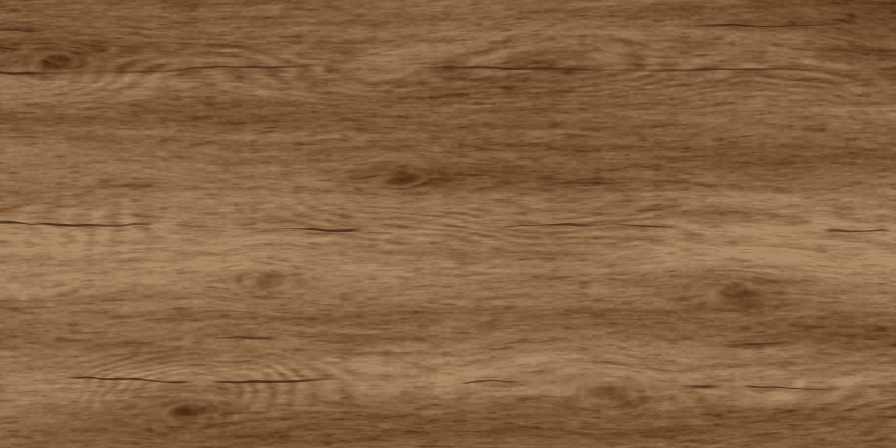
This texture is drawn by a Shadertoy shader. Its source:

```glsl
// Brown oak board with horizontal grain: stretched noise gives bands, fibres and pores,
// contour lines of a smooth field give the arched figure, and loops add
// knots that bend the grain and thin dark cracks that run along it.

float hash(vec2 p) {
    vec3 q = fract(vec3(p.xyx) * 0.1031);
    q += dot(q, q.yzx + 33.33);
    return fract((q.x + q.y) * q.z);
}

float noise(vec2 p) {
    vec2 cell = floor(p), f = fract(p);
    f = f * f * (3.0 - 2.0 * f);
    return mix(mix(hash(cell), hash(cell + vec2(1, 0)), f.x),
               mix(hash(cell + vec2(0, 1)), hash(cell + vec2(1, 1)), f.x), f.y);
}

// Noise centred on zero
float grain(float x, float y) {
    return noise(vec2(x, y) + 40.0) - 0.5;
}

float bump(float x, float width) {
    return exp(-x * x / (width * width));
}

void mainImage(out vec4 fragColor, in vec2 fragCoord) {
    vec2 p = fragCoord / iResolution.y;
    float pixel = 1.0 / iResolution.y;

    // Gentle waviness of the grain
    float across = p.y + 0.05 * grain(p.x * 1.3, p.y * 3.0)
                       + 0.016 * grain(p.x * 4.0, p.y * 10.0);

    // Knots push the fibres apart and darken the wood
    float knotShade = 0.0, knotFigure = 0.0, knotRings = 0.0;
    for (int i = 0; i < 6; i++) {
        float k = float(i);
        vec2 centre = vec2(2.0 * fract(0.21 + 0.618 * k), fract(0.08 + 0.26 * k));
        float size = mix(0.009, 0.03, hash(vec2(k, 7.0)));
        vec2 d = (p - centre) / size;
        d += 1.3 * vec2(grain(p.x * 16.0, p.y * 28.0), grain(p.x * 14.0 + 9.0, p.y * 40.0));
        float r = length(d * vec2(0.5, 1.0));
        float reach = bump(r, 2.6);
        across -= 0.55 * size * d.y * reach;
        knotShade += 0.5 * bump(r, 0.65) + 0.25 * bump(length(d * vec2(0.2, 0.8)), 1.3);
        knotRings += sin(r * 7.0) * reach;
        knotFigure += reach;
    }

    // Cracks, the first three long with arched figure around them
    float crack = 0.0, crackShade = 0.0, figureZone = 0.0;
    for (int i = 0; i < 9; i++) {
        float k = float(i);
        float row = fract(0.14 + 0.35 * k);
        float line = row + 0.035 * grain(p.x * 1.4, k * 5.3)
                         + 0.010 * grain(p.x * 8.0, k * 3.7)
                         + 0.004 * grain(p.x * 30.0, k * 2.9);
        float dist = abs(p.y - line);
        float limit = i < 3 ? 0.4 : 0.62;
        float present = smoothstep(limit, limit + 0.3, noise(vec2(p.x * 3.6 + k * 17.0, k * 2.3)));
        present *= smoothstep(0.15, 0.5, noise(vec2(p.x * 11.0 + k * 5.0, k)));
        float width = 0.0026 * noise(vec2(p.x * 14.0, k)) + 0.0004;
        crack += present * (1.0 - smoothstep(width - 0.5 * pixel, width + 0.8 * pixel, dist));
        crackShade += present * bump(dist, 0.013);
        if (i < 3) figureZone += bump(p.y - line, 0.06) * smoothstep(0.2, 0.55, noise(vec2(p.x * 2.2, k * 9.1)));
    }

    // Broad light and dark bands across the board
    float tone = 0.41 + 0.42 * bump(across - 0.45, 0.17) + 0.2 * bump(across - 0.14, 0.04);
    tone -= 0.28 * bump(across - 0.26, 0.05) + 0.14 * bump(across - 0.04, 0.05)
          + 0.1 * bump(across - 0.83, 0.07);
    tone += 0.32 * grain(p.x * 1.6 + 3.0, across * 4.0);
    tone += 0.5 * grain(p.x * 0.9, across * 12.0);
    tone += 0.32 * grain(p.x * 1.8, across * 28.0);

    // Streaks, fibres and short dark pores
    tone += 0.24 * grain(p.x * 3.5, across * 62.0);
    tone += 0.24 * grain(p.x * 10.0, across * 130.0);
    tone += 0.34 * grain(p.x * 36.0, across * 230.0);
    tone += 0.2 * grain(p.x * 110.0, across * 256.0);
    float pores = noise(vec2(p.x * 30.0, across * 200.0 + 7.0));
    tone -= 0.24 * smoothstep(0.66, 0.92, pores);

    // Arched figure from contours of a smooth field
    float field = noise(vec2(p.x * 2.4, across * 7.0)) * 11.0 + across * 12.0
                + 0.8 * grain(p.x * 12.0, across * 40.0);
    float arches = sin(6.2832 * field);
    float broken = 0.35 + 1.2 * noise(vec2(p.x * 18.0, across * 70.0));
    tone += 0.17 * arches * broken * min(figureZone + 0.12, 1.0) * (1.0 - min(knotFigure, 1.0));
    tone += 0.1 * knotRings * broken;

    tone -= knotShade + 0.16 * crackShade;

    // Colour ramp, then the cracks on top
    tone = clamp(tone + 0.04, -0.45, 1.15);
    vec3 darkWood = vec3(0.40, 0.255, 0.14), lightWood = vec3(0.64, 0.505, 0.365);
    vec3 colour = mix(darkWood, lightWood, tone);
    colour = mix(colour, vec3(0.22, 0.13, 0.07), 0.8 * min(crack, 1.0));
    fragColor = vec4(colour, 1.0);
}
```
